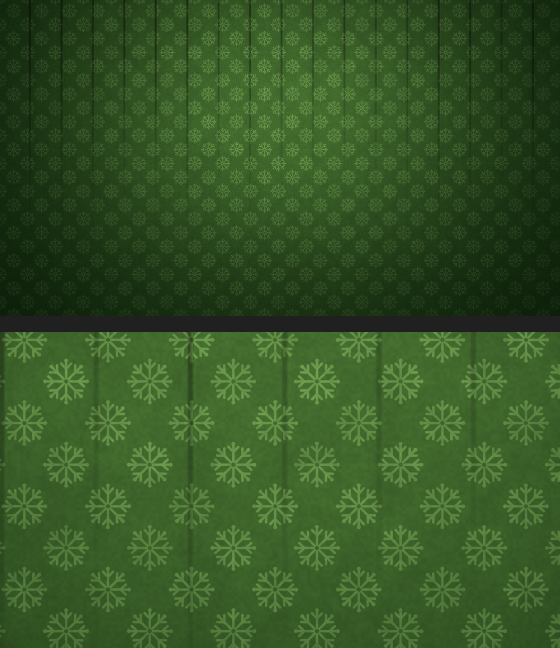
Top, the full canvas; bottom, a detail of the centre.
Give the GLSL for this pattern, as a WebGL 2 fragment shader.

```glsl
#version 300 es
precision highp float;

// Lengths are fractions of the canvas height
#define MOTIF_PITCH vec2(0.0882, 0.0878)
#define MOTIF_ORIGIN vec2(0.881, 0.5706)
#define MOTIF_RADIUS 0.0238
#define ARM_HALF_WIDTH 0.055
#define SEAM_PITCH 0.0995
#define SEAM_ORIGIN 0.891
#define SEAM_HALF_WIDTH 0.0026
#define SEAM_DEPTH 0.48
#define LIGHT_CENTER vec2(0.889, 0.66)
#define LIGHT_FALLOFF 3.05
#define GRAIN 0.09
#define WEAR 0.12

uniform vec2 u_resolution;
out vec4 fragColor;

const vec3 SHADE = vec3(0.035, 0.105, 0.030);
const vec3 LIT = vec3(0.270, 0.430, 0.185);
const vec3 PRINT = vec3(0.170, 0.190, 0.130);

float hash(vec2 p) {
    vec3 q = fract(vec3(p.xyx) * 0.1031);
    q += dot(q, q.yzx + 33.33);
    return fract((q.x + q.y) * q.z);
}

float valueNoise(vec2 p) {
    vec2 cell = floor(p);
    vec2 f = fract(p);
    f = f * f * (3.0 - 2.0 * f);
    float low = mix(hash(cell), hash(cell + vec2(1.0, 0.0)), f.x);
    float high = mix(hash(cell + vec2(0.0, 1.0)), hash(cell + vec2(1.0)), f.x);
    return mix(low, high, f.y);
}

float segment(vec2 p, vec2 a, vec2 b) {
    vec2 pa = p - a;
    vec2 ba = b - a;
    return length(pa - ba * clamp(dot(pa, ba) / dot(ba, ba), 0.0, 1.0));
}

// Distance to a unit snowflake, folded into one of eight mirrored arms
float snowflake(vec2 p) {
    float sector = radians(45.0);
    float angle = atan(p.y, p.x + 1e-6);
    angle = abs(mod(angle + 0.5 * sector, sector) - 0.5 * sector);
    vec2 q = length(p) * vec2(cos(angle), sin(angle));
    float d = segment(q, vec2(0.14, 0.0), vec2(0.93, 0.0));
    d = min(d, segment(q, vec2(0.56, 0.0), vec2(0.79, 0.22)));
    d = min(d, length(q - vec2(0.93, 0.0)) - 0.03);
    return d - ARM_HALF_WIDTH;
}

// Print coverage on a staggered lattice, with uneven ink per motif
float printedMotifs(vec2 p, float pixel) {
    vec2 g = (p - MOTIF_ORIGIN) / MOTIF_PITCH;
    vec2 even = floor(g + 0.5);
    vec2 odd = floor(g) + 0.5;
    vec2 toEven = (g - even) * MOTIF_PITCH;
    vec2 toOdd = (g - odd) * MOTIF_PITCH;
    bool useEven = dot(toEven, toEven) < dot(toOdd, toOdd);
    vec2 local = (useEven ? toEven : toOdd) / MOTIF_RADIUS;
    vec2 id = 2.0 * (useEven ? even : odd) + 100.0;
    float aa = 0.6 * pixel / MOTIF_RADIUS;
    float ink = 1.0 - smoothstep(-aa, aa, snowflake(local));
    return ink * mix(0.88, 1.0, hash(id));
}

// Brightness factor of the vertical seams, fading towards the bottom
float seams(vec2 p, float pixel) {
    float s = (p.x - SEAM_ORIGIN) / SEAM_PITCH;
    float id = floor(s + 0.5);
    float x = (s - id) * SEAM_PITCH;
    float strength = mix(0.55, 1.0, hash(vec2(id + 50.0, 7.0)));
    float reach = mix(0.08, 0.30, hash(vec2(id + 50.0, 19.0)));
    float fade = strength * smoothstep(reach, 1.0, p.y);
    float soft = max(pixel, 0.0015);
    float groove = 1.0 - smoothstep(-soft, soft, abs(x) - SEAM_HALF_WIDTH);
    float shadow = exp(-abs(x) / 0.012);
    float rim = 1.0 - smoothstep(0.0, soft, abs(x - 2.0 * SEAM_HALF_WIDTH));
    return 1.0 - fade * (SEAM_DEPTH * groove + 0.10 * shadow - 0.10 * rim);
}

void main() {
    float pixel = 1.0 / u_resolution.y;
    vec2 p = gl_FragCoord.xy * pixel;

    // Pool of light
    vec2 fromLight = (p - LIGHT_CENTER) * vec2(0.8, 1.0);
    float light = exp(-LIGHT_FALLOFF * dot(fromLight, fromLight));
    vec3 color = mix(SHADE, LIT, light);

    // Printed pattern
    float wear = valueNoise(p * 26.0) * 0.5 + valueNoise(p * 90.0 + 40.0) * 0.5;
    float ink = printedMotifs(p, pixel) * mix(0.8, 1.0, wear);
    color += PRINT * ink * mix(0.28, 1.0, light);

    // Seams, mottling and paper grain
    color *= seams(p, pixel);
    color *= 1.0 + WEAR * (wear - 0.5);
    color *= 1.0 + GRAIN * (valueNoise(p * 300.0) - 0.5);
    fragColor = vec4(color, 1.0);
}
```
